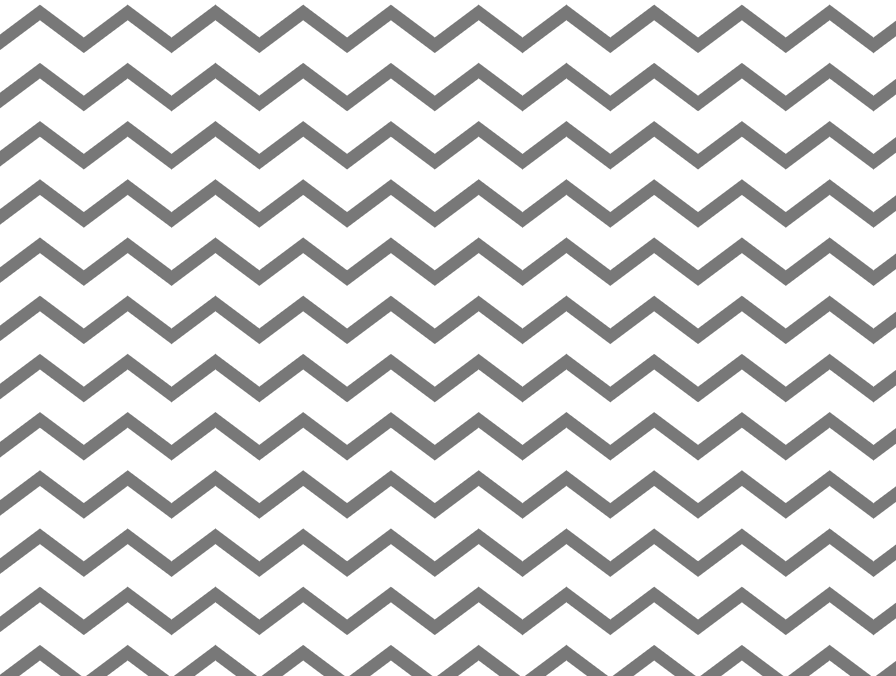
Reproduce this pattern procedurally as a Shadertoy shader.

```glsl
// Distance from x to the nearest multiple of period
float distToRepeat(float x, float period) {
    return abs(fract(x / period + 0.5) - 0.5) * period;
}

// Triangle wave with a crest at x = 0, spanning -rise/2 to rise/2
float zigzag(float x, float period, float rise) {
    return rise * (0.5 - 2.0 * distToRepeat(x, period) / period);
}

// Signed distance to mitred chevron bands; thickness is measured vertically
float chevronBands(vec2 p, vec2 period, float rise, float thickness) {
    float slope = 2.0 * rise / period.x;
    float vertical = distToRepeat(p.y - zigzag(p.x, period.x, rise), period.y);
    return (vertical - 0.5 * thickness) * inversesqrt(1.0 + slope * slope);
}

// Coverage of a shape across an edge one pixel wide
float coverage(float dist, float pixel) {
    return clamp(0.5 - dist / pixel, 0.0, 1.0);
}

void mainImage(out vec4 fragColor, in vec2 fragCoord) {
    // All lengths are fractions of the canvas height
    const vec2 period = vec2(0.1298, 0.0861);
    const vec2 firstCrest = vec2(0.0591, 0.9573);
    const float rise = 0.0485;
    const float thickness = 0.0231;

    const vec3 paper = vec3(1.0);
    const vec3 ink = vec3(0.47);

    float pixel = 1.0 / iResolution.y;
    vec2 p = fragCoord * pixel - firstCrest;

    float band = coverage(chevronBands(p, period, rise, thickness), pixel);
    fragColor = vec4(mix(paper, ink, band), 1.0);
}
```
